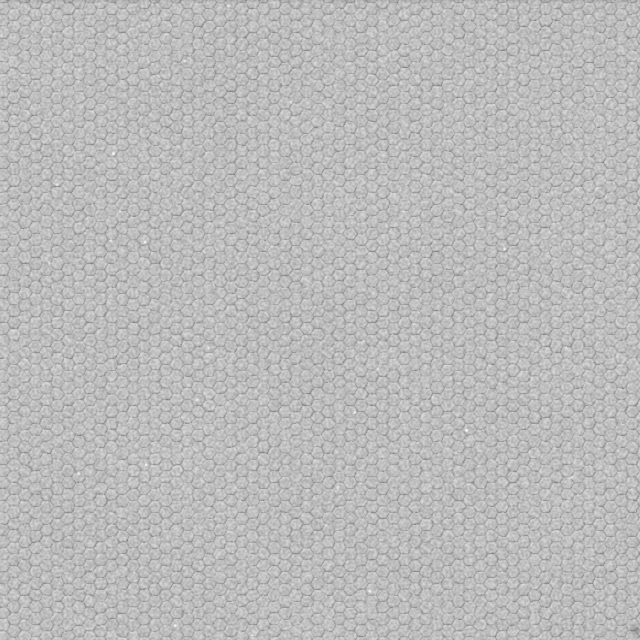
A three.js fragment shader for this texture:

```glsl
// Grey embossed sheet: small flat-topped hexagons with soft grooves and fibrous grain.
#define COLUMNS 59.0
#define ROWS 54.0
#define GROOVE_WIDTH 0.12
#define GROOVE_DEPTH 0.085
#define BEVEL_WIDTH 0.20
#define BEVEL_DEPTH 0.06
#define EDGE_WOBBLE 0.10
#define GRAIN_SCALE 215.0
#define GRAIN_DEPTH 0.125
#define SPECK_GRID 60.0
#define SPECK_CHANCE 0.006
#define BASE_GREY 0.752

varying vec2 vUv;

const vec2 HEX_PERIOD = vec2(1.7320508, 1.0);
const vec2 LATTICE_SHIFT = vec2(0.26, 0.25);
const vec2 LIGHT_DIR = vec2(-0.35, 0.94);

vec2 hash2(vec2 p) {
  vec3 q = fract(vec3(p.xyx) * vec3(0.1031, 0.1030, 0.0973));
  q += dot(q, q.yzx + 33.33);
  return fract((q.xx + q.yz) * q.zy);
}

// Gradient noise, roughly -0.7 to 0.7.
float corner(vec2 cell, vec2 offset) {
  float angle = 6.2831853 * hash2(cell).x;
  return dot(vec2(cos(angle), sin(angle)), offset);
}

float noise(vec2 p) {
  vec2 i = floor(p);
  vec2 f = fract(p);
  vec2 u = f * f * f * (f * (f * 6.0 - 15.0) + 10.0);
  vec2 e = vec2(1.0, 0.0);
  float low = mix(corner(i, f), corner(i + e, f - e), u.x);
  float high = mix(corner(i + e.yx, f - e.yx), corner(i + 1.0, f - 1.0), u.x);
  return mix(low, high, u.y);
}

// Offset from the nearest hexagon centre (xy) and that centre (zw).
vec4 hexCell(vec2 p) {
  vec2 evenCentre = floor(p / HEX_PERIOD + 0.5) * HEX_PERIOD;
  vec2 oddCentre = (floor(p / HEX_PERIOD) + 0.5) * HEX_PERIOD;
  vec2 a = p - evenCentre;
  vec2 b = p - oddCentre;
  return dot(a, a) < dot(b, b) ? vec4(a, evenCentre) : vec4(b, oddCentre);
}

float edgeDistance(vec2 h) {
  vec2 a = abs(h);
  return 0.5 - max(a.y, dot(a, vec2(0.8660254, 0.5)));
}

// Rare bright flecks, one possible per grid square.
float specks(vec2 uv) {
  vec2 p = uv * SPECK_GRID;
  vec2 cell = floor(p);
  vec2 centre = 0.25 + 0.5 * hash2(cell + 71.0);
  float present = step(hash2(cell + 19.0).y, SPECK_CHANCE);
  return present * (1.0 - smoothstep(0.05, 0.22, length(fract(p) - centre)));
}

void main() {
  // Hexagon lattice with slightly uneven pressing
  vec2 p = vUv * vec2(COLUMNS * 0.5 * HEX_PERIOD.x, ROWS) - LATTICE_SHIFT;
  p += EDGE_WOBBLE * vec2(noise(p * 1.7), noise(p * 1.7 + 43.0));
  vec4 hex = hexCell(p);
  float d = edgeDistance(hex.xy);
  float facing = dot(hex.xy / max(length(hex.xy), 0.001), LIGHT_DIR);

  // Groove and lit bevel, worn unevenly
  float wear = 1.0 + 0.7 * noise(p * 0.8 + 9.0);
  float groove = 1.0 - smoothstep(0.0, GROOVE_WIDTH, d);
  float bevel = 1.0 - smoothstep(0.03, BEVEL_WIDTH, d);
  float grey = BASE_GREY - GROOVE_DEPTH * wear * groove;
  grey += BEVEL_DEPTH * wear * bevel * facing;

  // Small tone change per cell and broad clouding
  grey += 0.016 * (hash2(floor(hex.zw * 2.0 + 0.5) + 200.0).x - 0.5);
  grey += 0.012 * noise(vUv * 5.0 + 3.0);

  // Fine fibres on a turned grid
  vec2 g = mat2(0.8, 0.6, -0.6, 0.8) * vUv * GRAIN_SCALE + 300.0;
  grey += GRAIN_DEPTH * (noise(g) + 0.45 * noise(g * 0.47 + 57.0));

  // Flecks, dim top rim and corner smudge
  grey += 0.16 * specks(vUv);
  grey -= 0.06 * smoothstep(0.995, 1.0, vUv.y);
  grey -= 0.12 * (1.0 - smoothstep(0.003, 0.013, length(vUv - vec2(0.993, 0.014))));

  gl_FragColor = vec4(vec3(clamp(grey, 0.0, 1.0)), 1.0);
}
```
